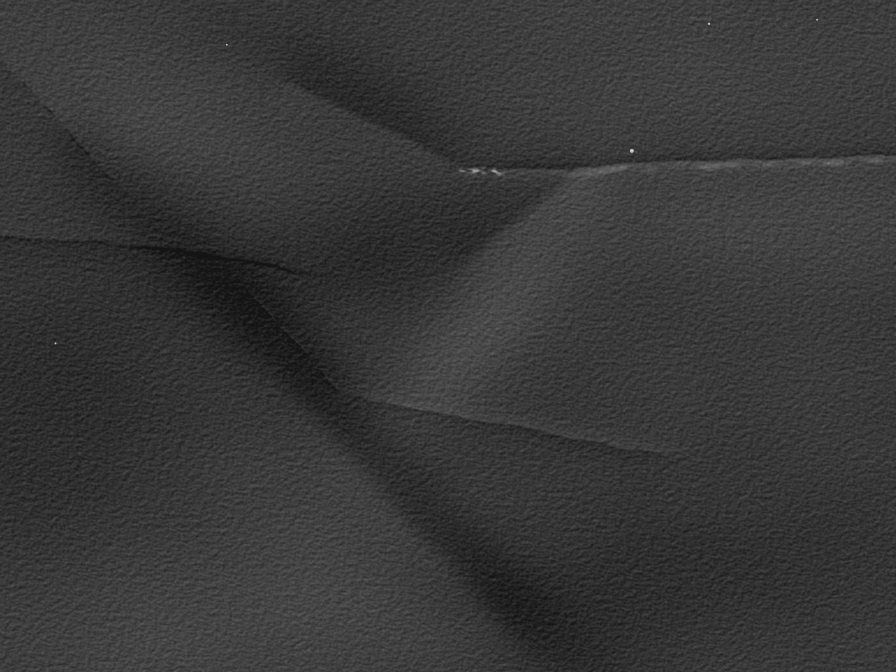
This texture is drawn by a Shadertoy shader. Its source:

```glsl
// Creased charcoal paper with soft folds, fibrous grain and pale specks.

vec2 hash22(vec2 cell) {
    vec3 h = fract(cell.xyx * vec3(0.1031, 0.1030, 0.0973));
    h += dot(h, h.yzx + 33.33);
    return fract((h.xx + h.yz) * h.zy);
}

vec2 gradientAt(vec2 cell) {
    float angle = 6.2832 * hash22(cell).x;
    return vec2(cos(angle), sin(angle));
}

float gradientNoise(vec2 p) {
    vec2 i = floor(p), f = p - i;
    vec2 u = f * f * f * (f * (f * 6.0 - 15.0) + 10.0);
    vec2 e = vec2(0.0, 1.0);
    float low = mix(dot(gradientAt(i), f), dot(gradientAt(i + e.yx), f - e.yx), u.x);
    float high = mix(dot(gradientAt(i + e), f - e), dot(gradientAt(i + 1.0), f - 1.0), u.x);
    return mix(low, high, u.y);
}

float fbm(vec2 p) {
    float sum = 0.0, amplitude = 0.6;
    for (int i = 0; i < 4; i++) {
        sum += amplitude * gradientNoise(p);
        p = mat2(1.6, 1.2, -1.2, 1.6) * p + 7.3;
        amplitude *= 0.5;
    }
    return sum;
}

// x: signed distance, positive to the left of a->b; y: fade towards the ends
vec2 creaseSpace(vec2 p, vec2 a, vec2 b) {
    vec2 d = b - a, q = p - a;
    float t = dot(q, d) / dot(d, d);
    float side = (d.x * q.y - d.y * q.x) / length(d);
    return vec2(side, smoothstep(-0.02, 0.16, t) * (1.0 - smoothstep(0.75, 1.04, t)));
}

// Symmetric line or band along a crease
float ridge(vec2 p, vec2 a, vec2 b, float width) {
    vec2 c = creaseSpace(p, a, b);
    return c.y * exp(-c.x * c.x / (width * width));
}

// Light on the left of a->b, shadow on the right
float fold(vec2 p, vec2 a, vec2 b, float edge, float reach) {
    vec2 c = creaseSpace(p, a, b);
    return c.y * clamp(c.x / edge, -1.0, 1.0) * exp(-abs(c.x) / reach);
}

// Soft elliptical patch, turned by angle
float glow(vec2 p, vec2 centre, vec2 radius, float angle) {
    float s = sin(angle), c = cos(angle);
    vec2 q = mat2(c, -s, s, c) * (p - centre) / radius;
    return exp(-dot(q, q));
}

float broadLight(vec2 p) {
    float light = 0.040 * glow(p, vec2(0.24, 0.83), vec2(0.28, 0.09), -0.5);
    light += 0.030 * glow(p, vec2(1.00, 0.92), vec2(0.45, 0.15), 0.0);
    light += 0.060 * glow(p, vec2(0.72, 0.52), vec2(0.22, 0.065), 0.9);
    light += 0.040 * glow(p, vec2(1.18, 0.68), vec2(0.30, 0.09), 0.0);
    light += 0.045 * glow(p, vec2(0.45, 0.20), vec2(0.25, 0.14), -0.7);
    light += 0.040 * glow(p, vec2(0.30, 0.04), vec2(0.32, 0.12), 0.0);
    light -= 0.060 * glow(p, vec2(0.54, 0.62), vec2(0.24, 0.09), 0.2);
    light -= 0.045 * glow(p, vec2(0.52, 0.87), vec2(0.19, 0.05), -0.5);
    light -= 0.050 * glow(p, vec2(0.08, 0.38), vec2(0.32, 0.22), 0.0);
    light -= 0.040 * glow(p, vec2(1.02, 0.16), vec2(0.34, 0.12), 0.2);
    light -= 0.050 * glow(p, vec2(0.80, 0.06), vec2(0.20, 0.07), -0.6);
    light -= 0.045 * glow(p, vec2(0.40, 0.50), vec2(0.20, 0.07), -0.8);
    return light;
}

// broken: 0..1 strength that interrupts the thin lines
float creaseLight(vec2 p, float broken) {
    vec2 bend = vec2(0.33, 0.61), hinge = vec2(0.53, 0.39);
    // Long diagonal fold
    float light = 0.020 * fold(p, vec2(-0.10, 1.02), vec2(0.21, 0.69), 0.003, 0.04);
    light -= 0.050 * ridge(p, vec2(0.06, 0.83), vec2(0.50, 0.42), 0.050);
    light -= 0.035 * ridge(p, vec2(0.40, 0.50), vec2(0.86, 0.02), 0.040);
    light += 0.030 * fold(p, vec2(0.80, 0.01), vec2(0.38, 0.48), 0.018, 0.05);
    light -= 0.090 * broken * ridge(p, vec2(-0.06, 0.98), vec2(0.17, 0.73), 0.002);
    light += 0.075 * broken * fold(p, bend, hinge, 0.0015, 0.004);
    // Left crease running into the diagonal
    light -= 0.085 * ridge(p, vec2(-0.15, 0.655), vec2(0.30, 0.627), 0.0028);
    light -= 0.075 * ridge(p, vec2(0.18, 0.640), vec2(0.50, 0.587), 0.0028);
    light += 0.025 * fold(p, vec2(-0.15, 0.655), vec2(0.40, 0.615), 0.003, 0.03);
    // Sharp right crease and its sloping tail
    light -= 0.080 * fold(p, vec2(0.64, 0.742), vec2(1.60, 0.782), 0.002, 0.010);
    light += 0.120 * broken * ridge(p, vec2(0.80, 0.741), vec2(1.60, 0.774), 0.004);
    light -= 0.035 * fold(p, vec2(0.40, 0.895), vec2(0.72, 0.735), 0.005, 0.035);
    // Slanted pleat and lower crease
    light += 0.040 * fold(p, vec2(0.89, 0.765), vec2(0.66, 0.585), 0.010, 0.05);
    light += 0.055 * fold(p, vec2(0.50, 0.416), vec2(1.04, 0.312), 0.002, 0.014);
    return light;
}

// Embossed fibres: height difference towards the light
float grain(vec2 p, vec2 scale) {
    vec2 q = p * scale + 0.6 * gradientNoise(p * 40.0);
    return gradientNoise(q) - gradientNoise(q + vec2(-0.25, 0.6));
}

float specks(vec2 p, float cells, float share, float pixel) {
    vec2 cell = floor(p * cells), dice = hash22(cell + 17.0);
    vec2 centre = (cell + 0.2 + 0.6 * hash22(cell + 51.0)) / cells;
    float radius = mix(0.0012, 0.0032, dice.y * dice.y);
    float spot = 1.0 - smoothstep(radius - pixel, radius + pixel, length(p - centre));
    return spot * step(dice.x, share);
}

void mainImage(out vec4 fragColor, in vec2 fragCoord) {
    vec2 p = fragCoord / iResolution.y;
    vec2 warped = p + 0.010 * vec2(fbm(p * 11.0), fbm(p * 11.0 + 31.0));
    float broken = smoothstep(-0.25, 0.3, gradientNoise(p * vec2(24.0, 30.0)));
    float tone = 0.222 + broadLight(warped) + creaseLight(warped, broken);
    tone += 0.035 * fbm(p * vec2(3.0, 5.0) + 4.0);
    // Paper tooth, from coarse fibres to fine dust
    tone += 0.050 * grain(p, vec2(95.0, 150.0)) + 0.055 * grain(p, vec2(170.0, 230.0));
    tone += 0.050 * gradientNoise(p * vec2(290.0, 330.0));
    // Worn glint and loose specks
    float wear = smoothstep(-0.2, 0.3, gradientNoise(p * vec2(90.0, 160.0)));
    tone += 0.40 * wear * ridge(warped, vec2(0.680, 0.746), vec2(0.755, 0.742), 0.004);
    tone = mix(tone, 0.8, specks(p, 7.0, 0.07, 0.7 / iResolution.y));
    fragColor = vec4(vec3(clamp(tone, 0.08, 1.0)), 1.0);
}
```
